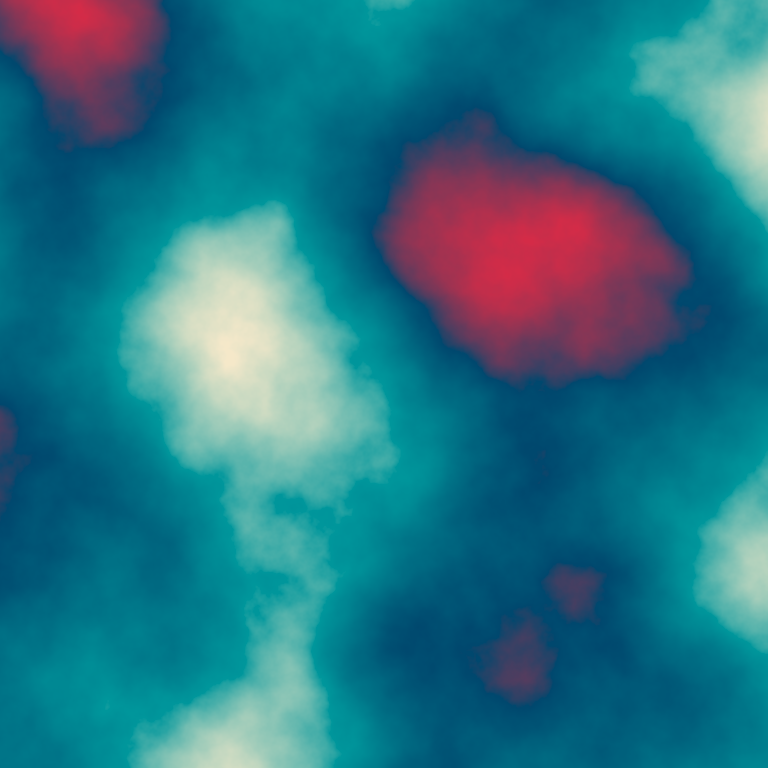
A Shadertoy shader for this texture:

```glsl
#define DETAIL_SCALE 3.6
#define DETAIL_AMOUNT 0.62
#define DETAIL_GAIN 0.49
#define WARP 0.10
#define RED_EDGE -0.49
#define CREAM_EDGE 0.42
#define CLOUD_DEPTH 0.70
#define EDGE_CURVE 0.65

const float TAU = 6.2831853;
const vec3 ROSE = vec3(0.83, 0.17, 0.28);
const vec3 NAVY = vec3(0.00, 0.28, 0.43);
const vec3 TEAL = vec3(0.00, 0.59, 0.61);
const vec3 CREAM = vec3(0.96, 0.91, 0.79);

// Unit gradient for a lattice cell
vec2 cellGradient(vec2 cell) {
    vec3 h = fract(cell.xyx * vec3(0.1031, 0.1030, 0.0973));
    h += dot(h, h.yzx + 33.33);
    float angle = TAU * fract((h.x + h.y) * h.z);
    return vec2(cos(angle), sin(angle));
}

float gradientNoise(vec2 p) {
    vec2 i = floor(p), f = p - i;
    vec2 u = f * f * f * (f * (f * 6.0 - 15.0) + 10.0);
    vec2 e = vec2(1.0, 0.0);
    float a = dot(cellGradient(i), f);
    float b = dot(cellGradient(i + e.xy), f - e.xy);
    float c = dot(cellGradient(i + e.yx), f - e.yx);
    float d = dot(cellGradient(i + e.xx), f - e.xx);
    return mix(mix(a, b, u.x), mix(c, d, u.x), u.y);
}

// Rotated octaves of fine cloud structure
float cloudDetail(vec2 p) {
    const mat2 turn = mat2(0.8, 0.6, -0.6, 0.8);
    float sum = 0.0, amplitude = 1.0;
    for (int i = 0; i < 7; i++) {
        sum += amplitude * gradientNoise(p);
        p = turn * p * 2.03 + 17.3;
        amplitude *= DETAIL_GAIN;
    }
    return sum;
}

// Layered waves set the large upright masses
float broadMasses(vec2 p) {
    float upright = cos(TAU * (p.x - 0.30 - 0.1 * p.y) / 0.72);
    float across = cos(TAU * ((p.y - 0.35) / 0.6 + 0.7 * (p.x - 0.8)));
    float diagonal = cos(TAU * (p.x + p.y - 2.0) / 1.4);
    return 0.5 * upright + 0.3 * across + 0.25 * diagonal;
}

float cloudMix(float depth) {
    return pow(clamp(depth / CLOUD_DEPTH, 0.0, 1.0), EDGE_CURVE);
}

// Rose to navy to teal to cream
vec3 cloudColor(float height) {
    float middle = (height - RED_EDGE) / (CREAM_EDGE - RED_EDGE);
    vec3 color = mix(NAVY, TEAL, clamp(middle, 0.0, 1.0));
    color = mix(color, ROSE, cloudMix(RED_EDGE - height));
    return mix(color, CREAM, cloudMix(height - CREAM_EDGE));
}

void mainImage(out vec4 fragColor, in vec2 fragCoord) {
    vec2 p = fragCoord / iResolution.y;
    vec2 bend = vec2(gradientNoise(p * 3.0 + 4.7), gradientNoise(p * 3.0 + 41.2));
    float height = broadMasses(p + WARP * bend);
    height += DETAIL_AMOUNT * cloudDetail(p * DETAIL_SCALE + 8.4);
    fragColor = vec4(cloudColor(height), 1.0);
}
```
